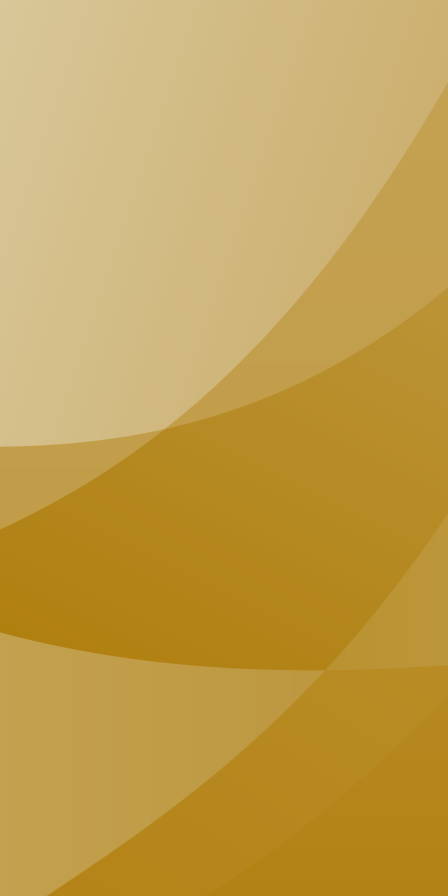
Write a Shadertoy shader that draws this background.

```glsl
// Overlapping translucent golden waves sweeping up to the right.

// Height of a cubic curve with coefficients k at position x.
float curve(vec4 k, float x) {
    return k.x + x * (k.y + x * (k.z + x * k.w));
}

// Antialiased coverage of the area above a curve.
float above(vec2 p, vec4 k) {
    float d = p.y - curve(k, p.x);
    return clamp(d / fwidth(d) + 0.5, 0.0, 1.0);
}

void mainImage(out vec4 fragColor, in vec2 fragCoord) {
    // x spans 0..1 and y spans 0..2
    vec2 p = fragCoord / iResolution.xy * vec2(1.0, 2.0);

    // Wave boundaries
    float steepTop = above(p, vec4(0.818, 0.461, 0.327, 0.211));
    float gentleTop = above(p, vec4(1.003, 0.009, 0.219, 0.127));
    float bowl = 1.0 - above(p, vec4(0.5885, -0.268, 0.245, -0.05));
    float steepLow = 1.0 - above(p, vec4(-0.069, 0.667, -0.06, 0.316));
    float corner = 1.0 - above(p, vec4(-0.186, 0.2165, 0.42, 0.0));

    // Gradient of each layer
    vec3 pale = mix(vec3(0.85, 0.78, 0.60), vec3(0.795, 0.685, 0.43),
                    clamp(0.9 * p.x + 0.3 * (2.0 - p.y), 0.0, 1.0));
    vec3 tan1 = mix(vec3(0.757, 0.615, 0.285), vec3(0.768, 0.632, 0.32),
                    clamp(p.y - 0.8, 0.0, 1.0));
    vec3 core = mix(vec3(0.69, 0.50, 0.06), vec3(0.735, 0.58, 0.215),
                    clamp(0.4 * p.x + 0.8 * (p.y - 0.6), 0.0, 1.0));
    vec3 bowlTan = mix(vec3(0.765, 0.63, 0.31), vec3(0.742, 0.595, 0.25),
                       clamp(1.4 * p.x, 0.0, 1.0));
    vec3 sideTan = mix(vec3(0.725, 0.57, 0.19), vec3(0.74, 0.595, 0.235),
                       clamp(2.5 * (p.x - 0.7), 0.0, 1.0));
    vec3 deep = mix(vec3(0.705, 0.515, 0.09), vec3(0.725, 0.55, 0.15),
                    clamp(0.5 * p.x + 0.8 * p.y, 0.0, 1.0));
    vec3 cornerGold = mix(vec3(0.70, 0.51, 0.08), vec3(0.72, 0.535, 0.13),
                          clamp(2.2 * p.y, 0.0, 1.0));

    // Upper waves: a single layer is tan, the overlap is pale
    vec3 col = mix(core, tan1, max(steepTop, gentleTop));
    col = mix(col, pale, min(steepTop, gentleTop));

    // Lower waves: the overlap returns to deep gold
    col = mix(col, sideTan, steepLow);
    col = mix(col, mix(bowlTan, mix(deep, cornerGold, corner), steepLow), bowl);

    fragColor = vec4(col, 1.0);
}
```
